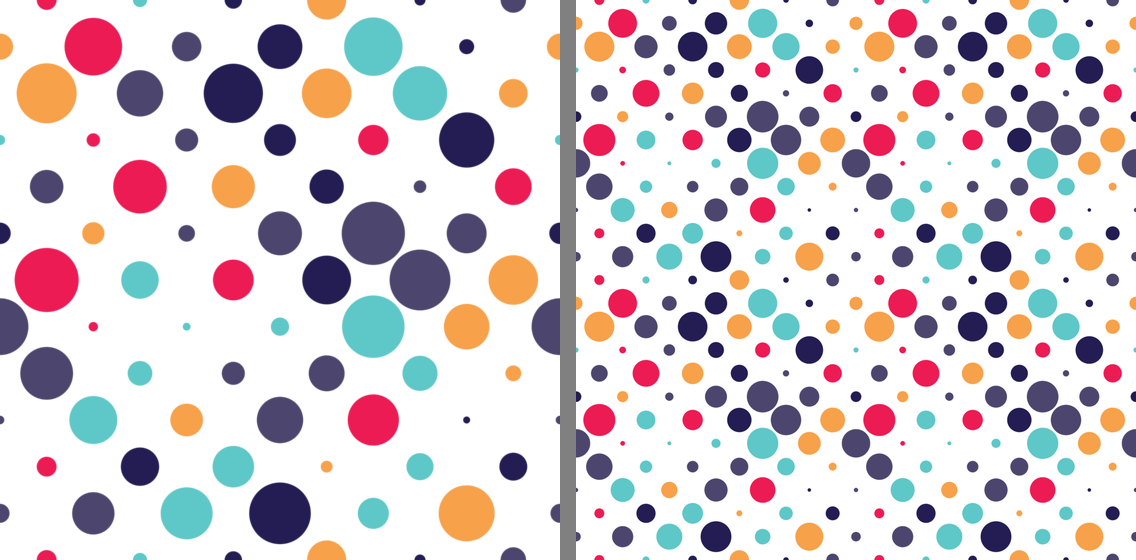
Left, the tile; right, the same tile 2 across and 2 down.
A WebGL 1 fragment shader for this pattern:

```glsl
precision highp float;

uniform vec2 u_resolution;

const float GRID = 12.0;        // lattice steps per tile, even so that it wraps
const float DOT_COUNT = 72.0;   // every second lattice node holds a dot
const float MIN_RADIUS = 0.07;  // in lattice steps
const float MAX_RADIUS = 0.69;
const float GOLDEN = 0.618034;

const vec3 PAPER  = vec3(1.0);
const vec3 NAVY   = vec3(0.137, 0.114, 0.33);
const vec3 SLATE  = vec3(0.30, 0.275, 0.435);
const vec3 TEAL   = vec3(0.37, 0.78, 0.78);
const vec3 ORANGE = vec3(0.97, 0.63, 0.29);
const vec3 RED    = vec3(0.93, 0.105, 0.325);

float hash(vec2 p) {
  return fract(sin(dot(p, vec2(127.1, 311.7))) * 43758.5453);
}

// Nearest node with an odd coordinate sum, found on the diagonal axes.
vec2 nearestNode(vec2 p) {
  vec2 diagonal = vec2(p.x + p.y, p.x - p.y);
  vec2 q = 2.0 * floor(diagonal * 0.5) + 1.0;
  return 0.5 * vec2(q.x + q.y, q.x - q.y);
}

vec2 wrapNode(vec2 node) {
  return floor(mod(node + 0.5, GRID));
}

// Position of a node in the shuffled order of all dots: 0 to DOT_COUNT - 1.
float shuffledRank(vec2 node) {
  float own = hash(node);
  float rank = 0.0;
  for (int row = 0; row < 12; row++) {
    for (int col = 0; col < 6; col++) {
      float y = float(row);
      float x = 2.0 * float(col) + 1.0 - mod(y, 2.0);
      rank += hash(vec2(x, y)) < own - 0.000001 ? 1.0 : 0.0;
    }
  }
  return rank;
}

// Thresholds set the share of each colour.
vec3 dotColor(float pick) {
  vec3 color = mix(NAVY, SLATE, step(0.19, pick));
  color = mix(color, TEAL, step(0.445, pick));
  color = mix(color, ORANGE, step(0.66, pick));
  return mix(color, RED, step(0.84, pick));
}

float discMask(vec2 offset, float radius, float softness) {
  return 1.0 - smoothstep(-softness, softness, length(offset) - radius);
}

void main() {
  vec2 p = gl_FragCoord.xy / u_resolution * GRID;
  float softness = 0.9 * GRID / min(u_resolution.x, u_resolution.y);

  // Evenly spread sizes; golden steps spread each colour over all sizes.
  vec2 node = nearestNode(p);
  float rank = shuffledRank(wrapNode(node));
  float radius = mix(MIN_RADIUS, MAX_RADIUS, (rank + 0.5) / DOT_COUNT);
  vec3 color = dotColor(fract(rank * GOLDEN));

  float mask = discMask(p - node, radius, softness);
  gl_FragColor = vec4(mix(PAPER, color, mask), 1.0);
}
```
